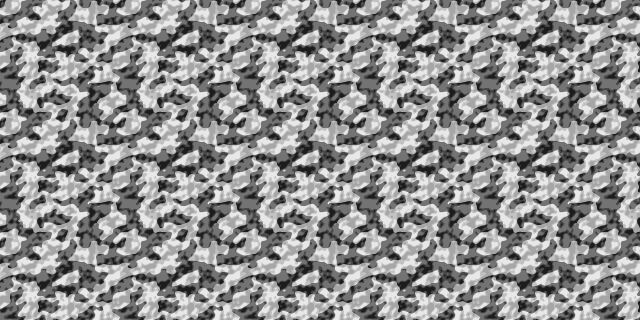
A Shadertoy shader for this pattern:

```glsl
// Grey camouflage in seamless square tiles: wavy, slightly rising blobs split
// light from dark, then a broad tone plus fine mottling picks one of three greys
// in each. All layers are gradient noise on lattices that wrap around the tile.

#define TILES_DOWN 2.6667            // tiles over the canvas height
#define BLOB_CELLS vec2(6.0, 9.0)    // lattice of the large blobs
#define EDGE_CELLS vec2(13.0, 17.0)  // lattice of the wavy outlines
#define TONE_CELLS vec2(8.0, 13.0)   // lattice of the broad tone bands
#define SPOT_CELLS vec2(23.0, 25.0)  // lattice of the mottling
#define EDGE_AMOUNT 0.55
#define TONE_AMOUNT 0.66
#define SPOT_AMOUNT 0.68
#define DARK_LEVEL -0.02             // blobs below this are dark
#define LIGHT_STEPS vec2(-0.12, 0.07)
#define DARK_STEPS vec2(-0.175, 0.01)

float hash(vec2 p) {
    return fract(sin(dot(p, vec2(127.1, 311.7))) * 43758.5);
}

// Unit gradient at a lattice corner; each wrap in x undoes the lean in y.
vec2 gradient(vec2 corner, vec2 cells, float lean, float seed) {
    float turns = floor(corner.x / cells.x);
    corner += turns * vec2(-cells.x, lean);
    corner.y = mod(corner.y, cells.y);
    float angle = 6.28319 * hash(corner + seed);
    return vec2(cos(angle), sin(angle));
}

// Gradient noise that repeats over the unit square, slanted by whole cells.
float tiledNoise(vec2 uv, vec2 cells, float lean, float seed) {
    vec2 p = uv * cells - vec2(0.0, lean * uv.x);
    vec2 cell = floor(p);
    vec2 f = p - cell;
    vec2 w = f * f * f * (f * (f * 6.0 - 15.0) + 10.0);
    vec2 right = vec2(1.0, 0.0);
    vec2 up = vec2(0.0, 1.0);
    float a = dot(gradient(cell, cells, lean, seed), f);
    float b = dot(gradient(cell + right, cells, lean, seed), f - right);
    float c = dot(gradient(cell + up, cells, lean, seed), f - up);
    float d = dot(gradient(cell + 1.0, cells, lean, seed), f - 1.0);
    return mix(mix(a, b, w.x), mix(c, d, w.x), w.y);
}

// Step about one pixel wide.
float softStep(float level, float value) {
    float width = max(0.5 * fwidth(value), 0.0001);
    return smoothstep(level - width, level + width, value);
}

// Three greys, dark to light, split at two levels.
float threeGreys(vec3 greys, vec2 levels, float value) {
    float low = mix(greys.x, greys.y, softStep(levels.x, value));
    return mix(low, greys.z, softStep(levels.y, value));
}

void mainImage(out vec4 fragColor, in vec2 fragCoord) {
    // Tile coordinates, counted from the top left corner
    vec2 uv = (fragCoord - vec2(0.0, iResolution.y)) / iResolution.y * TILES_DOWN;

    // Large blobs with wavy outlines
    float blob = tiledNoise(uv, BLOB_CELLS, 2.0, 3.0)
               + EDGE_AMOUNT * tiledNoise(uv, EDGE_CELLS, 3.0, 17.0);

    // Broad tone with mottling
    float tone = TONE_AMOUNT * tiledNoise(uv, TONE_CELLS, 2.0, 41.0)
               + SPOT_AMOUNT * tiledNoise(uv, SPOT_CELLS, 4.0, 73.0);

    // Greys of the two areas
    float light = threeGreys(vec3(0.65, 0.76, 0.91), LIGHT_STEPS, tone);
    float dark = threeGreys(vec3(0.11, 0.28, 0.45), DARK_STEPS, tone);
    float grey = mix(dark, light, softStep(DARK_LEVEL, blob));

    fragColor = vec4(vec3(grey), 1.0);
}
```
